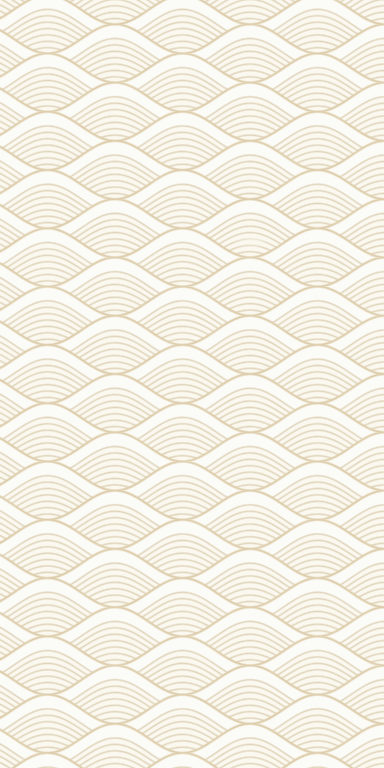
This pattern is drawn by a Shadertoy shader. Its source:

```glsl
#define PERIOD 0.3516        // crest to crest, in canvas widths
#define ROW 0.0759           // drop from one wave to the next
#define CREST vec2(0.2995, 0.2150)
#define ARCS 7
#define FIRST_ARC 0.49       // in rows below the crest
#define ARC_STEP 0.219
#define WAVE_HALF 0.0028
#define ARC_HALF 0.0020
#define PAPER vec3(0.985, 0.985, 0.974)
#define SHADE vec3(0.979, 0.973, 0.938)
#define WAVE_GOLD vec3(0.868, 0.805, 0.675)
#define ARC_GOLD vec3(0.878, 0.830, 0.730)

const float PI = 3.14159265;

float hash(vec2 p) {
    p = fract(p * vec2(0.1031, 0.1130));
    p += dot(p, p.yx + 33.33);
    return fract((p.x + p.y) * p.x * 17.0);
}

float noise(vec2 p) {
    vec2 cell = floor(p), f = fract(p);
    f = f * f * (3.0 - 2.0 * f);
    return mix(mix(hash(cell), hash(cell + vec2(1, 0)), f.x),
               mix(hash(cell + vec2(0, 1)), hash(cell + vec2(1, 1)), f.x), f.y);
}

// Share of a pixel-wide window covered by a line of given half width
float coverage(float dist, float halfWidth, float soft) {
    vec2 edge = clamp((vec2(halfWidth, -halfWidth) - dist) / soft + 0.5, 0.0, 1.0);
    return edge.x - edge.y;
}

// Depth of a wave below its crest, in rows (x), and its slope in rows per unit (y)
vec2 wave(float x, float row) {
    float phase = 2.0 * PI * (x / PERIOD - 0.5 * mod(row, 2.0));
    return vec2(0.5 - 0.5 * cos(phase), PI / PERIOD * sin(phase));
}

// Distance to a curve from its vertical offset and slope, both in rows
float curveDistance(float offset, float slope) {
    return abs(offset) * ROW / length(vec2(1.0, slope * ROW));
}

void mainImage(out vec4 fragColor, in vec2 fragCoord) {
    vec2 p = fragCoord / iResolution.x;
    p.y = iResolution.y / iResolution.x - p.y;
    float soft = max(1.1 / iResolution.x, 0.0040);

    // Find the lens between one wave and the next
    float x = p.x - CREST.x;
    float depth = (p.y - CREST.y) / ROW;
    float row = floor(depth);
    if (depth - row < wave(x, row).x) row -= 1.0;
    vec2 top = wave(x, row);
    float local = depth - row;

    // Bold waves bounding the lens
    float waveDist = min(curveDistance(local - top.x, top.y),
                         curveDistance(2.0 - top.x - local, top.y));
    float bold = coverage(waveDist, WAVE_HALF, soft);

    // Thin arcs, flatter towards the bottom of the lens
    float thin = 0.0;
    for (int i = 0; i < ARCS; i++) {
        float n = float(i);
        float bend = 1.0 - 0.03 * n;
        float offset = local - FIRST_ARC - ARC_STEP * n - bend * top.x;
        thin = max(thin, coverage(curveDistance(offset, bend * top.y), ARC_HALF, soft));
    }

    // Uneven ink and one rubbed patch
    const vec2 wornSpot = vec2(0.660, 0.628);
    vec2 rub = (p - wornSpot) / vec2(0.034, 0.014);
    thin *= 1.0 - 0.6 * exp(-dot(rub, rub));
    float ink = 0.92 + 0.12 * noise(p * 45.0);

    // Warm tint under the arcs and beside the waves, clear band below each crest
    float tint = smoothstep(-0.12, 0.12, local - top.x - FIRST_ARC);
    tint = max(tint, exp(-waveDist * waveDist / 0.00003));
    vec3 color = mix(PAPER, SHADE, tint);

    color = mix(color, ARC_GOLD, min(thin * ink, 1.0));
    color = mix(color, WAVE_GOLD, min(bold * ink, 1.0));
    fragColor = vec4(color, 1.0);
}
```
